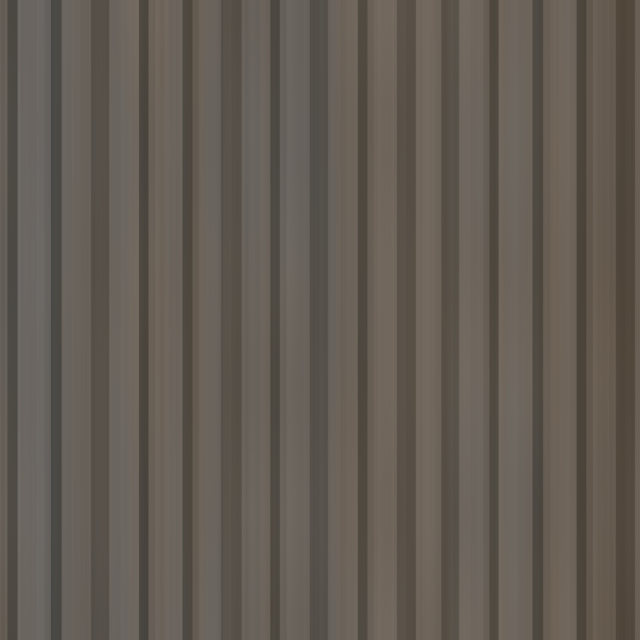
Give the GLSL for this texture, as a Shadertoy shader.

```glsl
// Weathered grey-brown ribbed cladding: vertical boards split by dark grooves of two widths.

const float PERIOD       = 0.0684;   // groove spacing, 14.6 across the canvas
const float FIRST_GROOVE = 0.0195;   // centre of the leftmost groove
const int   WIDE_GROOVES = 0x46A4;   // bit i set: groove i is wide
const float NARROW_HALF  = 0.0078;
const float WIDE_HALF    = 0.0152;
const float FLANK_WIDTH  = 0.0100;   // half-shadow strip beside a groove
const float EDGE_SOFT    = 0.0012;
const float STREAKS      = 120.0;    // fine vertical streaks across the canvas
const float STREAK_DEPTH = 0.018;
const float BOARD_DEPTH  = 0.020;
const float CLOUD_DEPTH  = 0.016;
const float TINT_DEPTH   = 0.012;

const vec3 BOARD_COLOR  = vec3(0.425, 0.394, 0.362);
const vec3 FLANK_COLOR  = vec3(0.372, 0.345, 0.314);
const vec3 WIDE_COLOR   = vec3(0.350, 0.325, 0.295);
const vec3 NARROW_COLOR = vec3(0.300, 0.282, 0.255);
const vec3 WARM_TINT    = vec3(1.0, 0.0, -1.0);

float hash(vec2 p) {
    vec3 q = fract(p.xyx * vec3(0.1031, 0.1030, 0.0973));
    q += dot(q, q.yzx + 33.33);
    return fract((q.x + q.y) * q.z);
}

float noise(vec2 p) {
    vec2 i = floor(p), f = fract(p);
    f = f * f * (3.0 - 2.0 * f);
    return mix(mix(hash(i), hash(i + vec2(1, 0)), f.x),
               mix(hash(i + vec2(0, 1)), hash(i + vec2(1, 1)), f.x), f.y);
}

// Signed random value in -1..1 for a numbered item
float vary(float id, float seed) {
    return 2.0 * hash(vec2(id + 7.0, seed)) - 1.0;
}

// Soft mask of a strip around zero
float strip(float d, float halfWidth, float soft) {
    return smoothstep(-soft, soft, halfWidth - abs(d));
}

// Random steps along x with softened joins
float streaks(float x, float count, float seed) {
    float t = x * count, id = floor(t);
    float join = smoothstep(0.75, 1.0, fract(t));
    return mix(vary(id, seed), vary(id + 1.0, seed), join);
}

void mainImage(out vec4 fragColor, in vec2 fragCoord) {
    vec2 uv = fragCoord / iResolution.xy;
    float soft = max(EDGE_SOFT, 0.7 / iResolution.x);

    // Nearest groove and its own proportions
    float cell = (uv.x - FIRST_GROOVE) / PERIOD;
    float id = floor(cell + 0.5);
    float d = (cell - id) * PERIOD;
    bool wide = ((WIDE_GROOVES >> int(id)) & 1) == 1;
    float halfWidth = (wide ? WIDE_HALF : NARROW_HALF) * (1.0 + 0.08 * vary(id, 3.0));

    // Boards, each with its own tone
    vec3 color = BOARD_COLOR + BOARD_DEPTH * 0.5 * vary(floor(cell), 11.0);

    // Half-shadow on one side of the groove
    float side = vary(id, 5.0) < 0.0 ? -1.0 : 1.0;
    float flank = strip(d - side * (halfWidth + 0.5 * FLANK_WIDTH), 0.5 * FLANK_WIDTH, soft);
    float flankStrength = wide ? 0.25 : 0.65 + 0.3 * vary(id, 9.0);
    color = mix(color, FLANK_COLOR, flank * flankStrength);

    // Groove, the wide ones a little darker on one half
    vec3 grooveColor = wide ? WIDE_COLOR : NARROW_COLOR;
    if (wide) grooveColor -= 0.016 * smoothstep(-soft, soft, d * side);
    color = mix(color, grooveColor, strip(d, halfWidth, soft));

    // Fine streaks and long faint clouds
    color += STREAK_DEPTH * 0.5 * streaks(uv.x, STREAKS, 21.0);
    color += STREAK_DEPTH * 0.25 * streaks(uv.x, STREAKS * 2.3, 27.0);
    color += CLOUD_DEPTH * (noise(uv * vec2(18.0, 5.0)) - 0.5);

    // Warm and cool drift, warmer to the right and darker at that edge
    float warmth = 0.7 * streaks(uv.x, 34.0, 31.0) + 1.4 * (uv.x - 0.45)
                 + 0.8 * (noise(uv * vec2(9.0, 4.0) + 40.0) - 0.5);
    color += TINT_DEPTH * warmth * WARM_TINT;
    color -= 0.035 * smoothstep(0.88, 0.95, uv.x);

    fragColor = vec4(color, 1.0);
}
```
